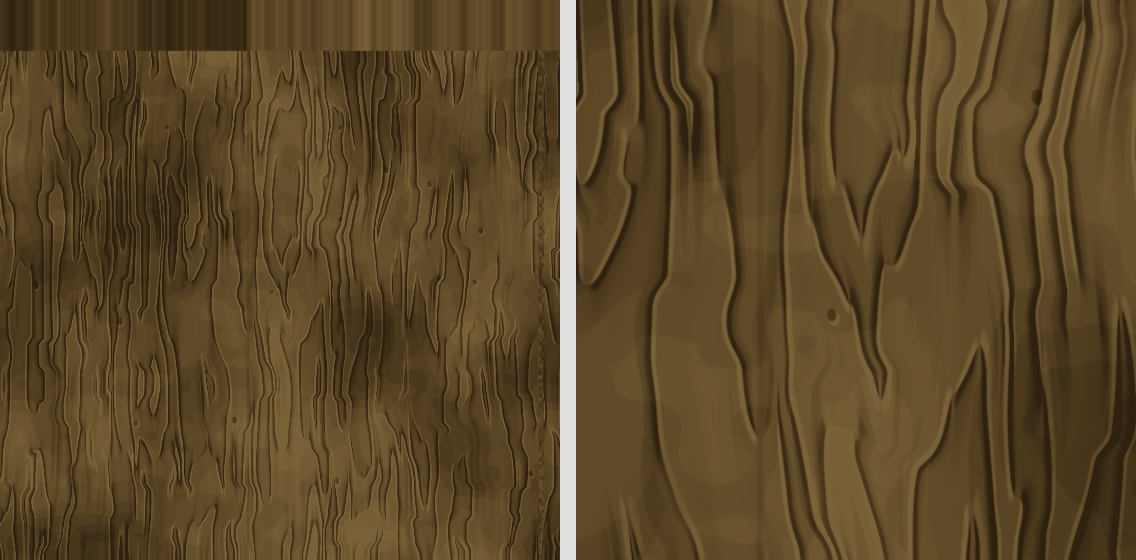
Left: the whole. Right: its middle third, enlarged.
A WebGL 1 fragment shader for this texture:

```glsl
precision highp float;
// Carved brown bark with long vertical grooves, pale rims and a streaked top band.
uniform vec2 u_resolution;

float hash(vec2 p) {
  return fract(sin(dot(p, vec2(127.1, 311.7))) * 43758.5453);
}

float noise(vec2 p) {
  vec2 i = floor(p), f = fract(p);
  f = f * f * (3.0 - 2.0 * f);
  return mix(mix(hash(i), hash(i + vec2(1.0, 0.0)), f.x),
             mix(hash(i + vec2(0.0, 1.0)), hash(i + 1.0), f.x), f.y);
}

float fbm(vec2 p) {
  float sum = 0.0, amp = 0.53;
  for (int i = 0; i < 4; i++) {
    sum += amp * noise(p);
    p = p * 2.1 + 7.3;
    amp *= 0.5;
  }
  return sum;
}

// Flat steps joined by short soft slopes
float terrace(float t, float slope) {
  return floor(t) + smoothstep(0.0, slope, fract(t));
}

// Meandering fibres with occasional sideways jogs
vec2 bend(vec2 p) {
  float sway = noise(p * vec2(8.0, 7.0) + 3.0) - 0.5;
  float jog = smoothstep(0.35, 0.65, noise(p * vec2(23.0, 19.0) + 40.0)) - 0.5;
  return p + vec2(0.024 * sway + 0.008 * jog, 0.0);
}

// Bark relief; its whole-number contours are the plate edges
float relief(vec2 p) {
  vec2 q = bend(p);
  return 4.6 * (0.66 * noise(q * vec2(32.0, 3.2) + 11.0)
              + 0.34 * noise(q * vec2(70.0, 6.5) + 71.0));
}

// Brightness change from small scattered pits: dark hollow, pale lower rim
float pits(vec2 p) {
  vec2 grid = p * 11.0, id = floor(grid);
  vec2 centre = 0.25 + 0.5 * vec2(hash(id + 5.0), hash(id + 9.0));
  vec2 d = (fract(grid) - centre) * vec2(1.1, 0.8);
  float size = 0.04 + 0.05 * hash(id + 17.0);
  float hollow = 1.0 - smoothstep(size * 0.6, size, length(d));
  float rim = 1.0 - smoothstep(size * 0.8, size * 1.2, length(d - vec2(0.02, -0.02)));
  return step(0.8, hash(id)) * (0.22 * rim * (1.0 - hollow) - 0.38 * hollow);
}

float barkTone(vec2 p) {
  // Signed distance to the nearest plate edge, positive on the upper plate
  float e = 0.0008;
  float t = relief(p);
  vec2 slope = vec2(relief(p + vec2(e, 0.0)) - t, relief(p + vec2(0.0, e)) - t) / e;
  float steep = length(slope);
  float level = floor(t + 0.5);
  float d = (t - level) / max(steep, 12.0);
  float cut = smoothstep(10.0, 32.0, steep);

  // Sharp groove with a soft shadow below the edge, thin rim above it
  float upper = smoothstep(-0.0009, 0.0009, d);
  float away = abs(d);
  float groove = (1.0 - upper) * (0.55 * exp(-away / 0.007)
               + 0.45 * (1.0 - smoothstep(0.002, 0.0045, away)));
  float rim = upper * (1.0 - smoothstep(0.0018, 0.0042, away));
  float lit = slope.x < 0.0 ? 1.0 : 0.75;

  // Blotchy painted patches and fine fibre
  float blotch = fbm(p * vec2(6.0, 5.0) + 23.0);
  float patches = mix(blotch, terrace(blotch * 11.0, 0.08) / 11.0, 0.8);
  float fibre = noise(bend(p) * vec2(110.0, 7.0)) - 0.5;
  return 0.55 + 1.25 * (patches - 0.46) + 0.10 * fibre
       + 0.05 * (mix(level - 1.0, level, upper) - 1.8)
       - 0.62 * cut * groove + 0.34 * lit * cut * rim + pits(p);
}

// Straight streaks, darker on the left part
float bandTone(float x) {
  float streaks = 0.30 * (noise(vec2(x * 24.0, 2.0)) - 0.5)
                + 0.30 * (noise(vec2(x * 75.0, 5.0)) - 0.5)
                + 0.24 * (noise(vec2(x * 190.0, 8.0)) - 0.5);
  return mix(0.28, 0.62, smoothstep(0.437, 0.443, x)) + streaks;
}

void main() {
  vec2 p = gl_FragCoord.xy / u_resolution;
  float soft = 1.0 / u_resolution.y;
  float tone = barkTone(p);

  // Faint upright seam
  tone -= 0.12 * (1.0 - smoothstep(0.001, 0.003, abs(p.x - 0.443)));

  // Narrow column of short level ticks near the right edge
  float column = 1.0 - smoothstep(0.004, 0.006, abs(p.x - 0.966));
  float ticks = noise(vec2(floor(p.x * 160.0), p.y * 150.0));
  tone = mix(tone, 0.1 + 0.7 * ticks, 0.8 * column);

  // Streaked band along the top
  tone = mix(tone, bandTone(p.x), smoothstep(-soft, soft, p.y - 0.909));

  vec3 hollowBrown = vec3(0.18, 0.13, 0.06);
  vec3 wood = vec3(0.335, 0.255, 0.132);
  vec3 ridge = vec3(0.48, 0.385, 0.22);
  tone = clamp(tone, 0.0, 1.0);
  vec3 color = mix(hollowBrown, wood, min(tone * 2.0, 1.0));
  color = mix(color, ridge, max(tone * 2.0 - 1.0, 0.0));
  gl_FragColor = vec4(color, 1.0);
}
```
